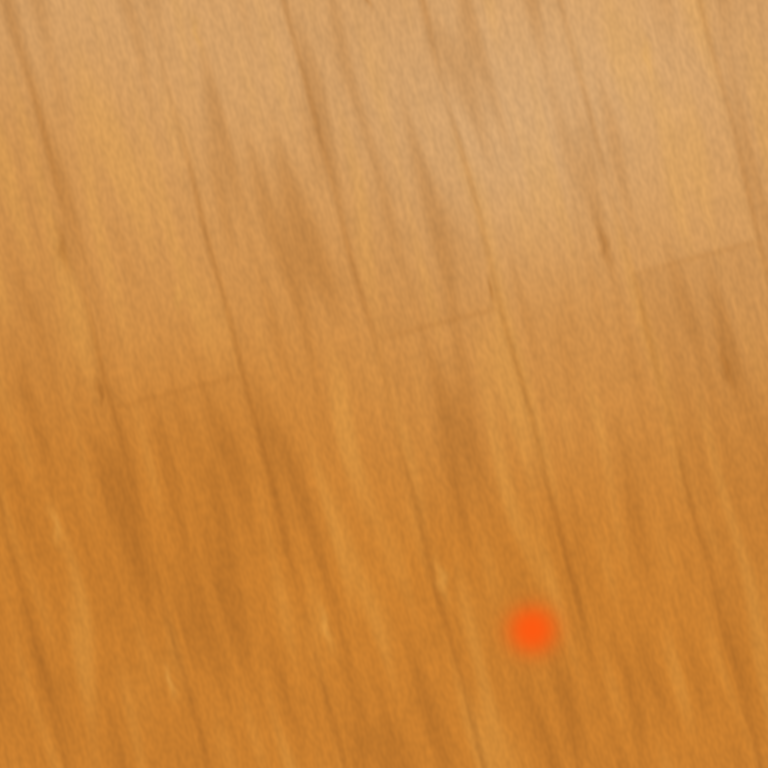
Reproduce this texture procedurally as a WebGL 2 fragment shader.

```glsl
#version 300 es
precision highp float;

uniform vec2 u_resolution;
out vec4 fragColor;

// Layout, in units of the canvas
const float LEAN = 0.26;
const float PLANK_WIDTH = 0.18;
const float PLANK_LENGTH = 1.4;
const float FIRST_SEAM = 0.09;
const float JOINT_OFFSET = 0.43;
const float EDGE_SOFTNESS = 0.005;

// Colours
const vec3 AMBER = vec3(0.795, 0.500, 0.185);
const vec3 PALE_SHEEN = vec3(0.835, 0.630, 0.405);
const vec3 DARK_GRAIN = vec3(0.60, 0.36, 0.13);
const vec3 LIGHT_GRAIN = vec3(0.92, 0.68, 0.33);
const vec3 GLOW_RED = vec3(1.0, 0.35, 0.07);

// Strengths
const float TONE_CONTRAST = 0.30;
const float STREAK_CONTRAST = 0.32;
const float FINE_CONTRAST = 0.045;
const float SPECK_CONTRAST = 0.050;
const float SEAM_CONTRAST = 0.34;
const float FLECK_CHANCE = 0.30;
const vec2 FLECK_GRID = vec2(9.0, 5.0);
const vec2 GLOW_CENTRE = vec2(0.693, 0.180);
const float GLOW_RADIUS = 0.032;

vec2 hash2(vec2 p) {
    vec3 q = fract(p.xyx * vec3(0.1031, 0.1030, 0.0973));
    q += dot(q, q.yzx + 33.33);
    return fract((q.xx + q.yz) * q.zy);
}

float cornerSlope(vec2 cell, vec2 offset) {
    float angle = 6.28318 * hash2(cell).x;
    return dot(vec2(cos(angle), sin(angle)), offset);
}

float gradientNoise(vec2 p) {
    vec2 i = floor(p), f = fract(p);
    vec2 u = f * f * f * (f * (f * 6.0 - 15.0) + 10.0);
    vec2 e = vec2(0.0, 1.0);
    return mix(mix(cornerSlope(i, f), cornerSlope(i + e.yx, f - e.yx), u.x),
               mix(cornerSlope(i + e.xy, f - e.xy), cornerSlope(i + e.yy, f - e.yy), u.x), u.y);
}

// Position along a column of planks; joints sit where the fraction is 0.5
float alongColumn(float column, float along) {
    float shift = mod(column, 2.0) * 0.5;
    return (along - JOINT_OFFSET) / PLANK_LENGTH + shift;
}

float columnTone(float column, float along) {
    float a = alongColumn(column, along);
    float soft = EDGE_SOFTNESS / PLANK_LENGTH;
    float row = floor(a);
    float blend = smoothstep(0.5 - soft, 0.5 + soft, fract(a));
    return mix(hash2(vec2(column, row) + 17.0).x, hash2(vec2(column, row + 1.0) + 17.0).x, blend);
}

// Signed flecks: negative is a dark knot, positive a pale sliver
float flecks(vec2 p) {
    vec2 home = floor(p * FLECK_GRID);
    float sum = 0.0;
    for (int j = -1; j <= 1; j++) {
        for (int i = -1; i <= 1; i++) {
            vec2 cell = home + vec2(i, j);
            vec2 pick = hash2(cell + 71.0);
            vec2 d = p - (cell + 0.2 + 0.6 * hash2(cell + 5.0)) / FLECK_GRID;
            d.x += 0.010 * gradientNoise(p * vec2(40.0, 35.0));
            float size = mix(0.5, 1.2, fract(pick.x * 37.0));
            float body = exp(-dot(d * d, 1.0 / pow(vec2(0.007, 0.028) * size, vec2(2.0))));
            sum += step(pick.x, FLECK_CHANCE) * body * (pick.y < 0.6 ? -1.0 : 0.9);
        }
    }
    return sum;
}

void main() {
    vec2 uv = gl_FragCoord.xy / u_resolution;

    // Plank frame: x across the boards, y along them
    vec2 board = vec2(uv.x + LEAN * uv.y, uv.y - LEAN * uv.x);
    board.x += 0.006 * gradientNoise(board * vec2(5.0, 6.0));

    float across = (board.x - FIRST_SEAM) / PLANK_WIDTH - 0.5;
    float column = floor(across);
    float soft = EDGE_SOFTNESS / PLANK_WIDTH;
    float side = smoothstep(0.5 - soft, 0.5 + soft, fract(across));
    float tone = mix(columnTone(column, board.y), columnTone(column + 1.0, board.y), side) - 0.5;

    // Daylight sheen towards the top right
    float sheen = smoothstep(0.22, 0.98, uv.y + 0.14 * (uv.x - 0.5) + 0.12 * gradientNoise(uv * 3.0));
    sheen += 0.22 * exp(-dot((uv - vec2(0.68, 0.80)) * 4.5, (uv - vec2(0.68, 0.80)) * 4.5));
    vec3 colour = mix(AMBER, PALE_SHEEN, sheen);
    float depth = mix(1.0, 0.65, clamp(sheen, 0.0, 1.0));
    colour = mix(colour, DARK_GRAIN, depth * TONE_CONTRAST * (0.5 * tone + 0.10));

    // Long grain streaks
    float broad = gradientNoise(board * vec2(13.0, 2.2) + 9.0);
    float narrow = gradientNoise(board * vec2(34.0, 4.5) + 31.0);
    float streak = 0.5 * broad + 0.7 * narrow;
    colour = mix(colour, DARK_GRAIN, depth * STREAK_CONTRAST * smoothstep(0.0, 0.5, streak));
    colour = mix(colour, LIGHT_GRAIN, depth * STREAK_CONTRAST * smoothstep(0.0, 0.5, -streak));

    // Seams and end joints
    float wear = smoothstep(-0.35, 0.35, gradientNoise(board * vec2(6.0, 5.0) + 50.0));
    float seam = exp(-pow((fract(across) - 0.5) * PLANK_WIDTH / EDGE_SOFTNESS, 2.0));
    float joint = fract(alongColumn(floor(across + 0.5), board.y)) - 0.5;
    seam = max(seam, 0.4 * exp(-pow(joint * PLANK_LENGTH / EDGE_SOFTNESS, 2.0)));
    colour = mix(colour, DARK_GRAIN, depth * SEAM_CONTRAST * seam * mix(0.3, 1.0, wear));

    // Knots and slivers
    float fleck = flecks(board);
    colour = mix(colour, fleck < 0.0 ? DARK_GRAIN : LIGHT_GRAIN, depth * min(abs(fleck) * 0.42, 0.6));

    // Fine fibre and speckle
    float fibre = gradientNoise(board * vec2(120.0, 28.0));
    float speck = gradientNoise(board * vec2(190.0, 100.0) + 13.0);
    colour *= 1.0 + FINE_CONTRAST * fibre + SPECK_CONTRAST * speck;

    // Small red reflection
    vec2 glow = (uv - GLOW_CENTRE) / GLOW_RADIUS;
    colour = mix(colour, GLOW_RED, 0.95 * exp(-pow(dot(glow, glow), 1.3)));

    fragColor = vec4(clamp(colour, 0.0, 1.0), 1.0);
}
```
